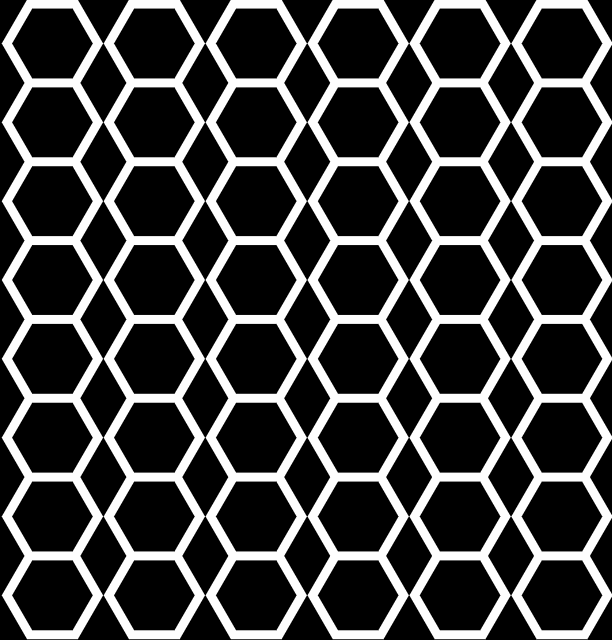
Give the GLSL for this pattern, as a Shadertoy shader.

```glsl
const vec2 GRID = vec2(6.0, 8.0);             // columns, rows
const vec2 PITCH = vec2(0.15924, 0.12318);    // spacing in canvas heights
const vec2 GRID_CENTER = vec2(0.0019, 0.0009);
const float STROKE = 0.0140;
const vec3 INK = vec3(0.0);
const vec3 LINE = vec3(0.995);

// Apothem of the flat-topped hexagon passing through p
float hexApothem(vec2 p) {
    p = abs(p);
    return max(p.y, dot(p, vec2(0.8660254, 0.5)));
}

// Signed distance to a hexagonal outline centred on its stroke
float hexRing(vec2 p, float apothem, float stroke) {
    return abs(hexApothem(p) - apothem) - 0.5 * stroke;
}

// Position relative to the nearest cell of a finite, centred grid
vec2 cellPosition(vec2 p, vec2 pitch, vec2 count) {
    vec2 middle = 0.5 * (count - 1.0);
    vec2 cell = clamp(floor(p / pitch + 0.5 * count), vec2(0.0), count - 1.0);
    return p - (cell - middle) * pitch;
}

float coverage(float dist, float pixel) {
    return clamp(0.5 - dist / pixel, 0.0, 1.0);
}

void mainImage(out vec4 fragColor, in vec2 fragCoord) {
    float pixel = 1.0 / iResolution.y;
    vec2 p = (fragCoord - 0.5 * iResolution.xy) * pixel - GRID_CENTER;

    // Stacked cells share their horizontal bars
    vec2 local = cellPosition(p, PITCH, GRID);
    float ring = hexRing(local, 0.5 * PITCH.y, STROKE);

    fragColor = vec4(mix(INK, LINE, coverage(ring, pixel)), 1.0);
}
```
